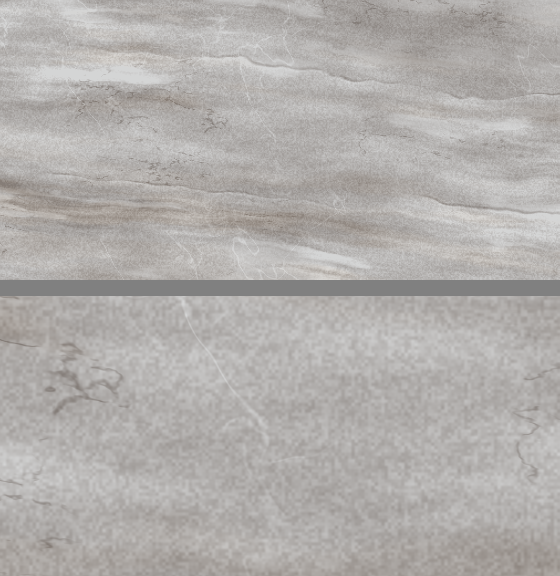
Top, the full canvas; bottom, a detail of the centre.
This texture is drawn by a Shadertoy shader. Its source:

```glsl
// Grey layered stone: soft bands dipping gently to the right, fine strata,
// white streaks, sharp seams, dark cracks, pale hairline veins and sandy grain.
// All layers add to one tone, which is then mapped from dark to light stone.

const vec3  DARK_STONE  = vec3(0.62, 0.602, 0.59);
const vec3  LIGHT_STONE = vec3(0.79, 0.788, 0.786);
const vec3  RUST_TINT   = vec3(0.014, 0.0, -0.016);
const float BASE_TONE   = 0.40;
const float DIP         = 0.11;   // fall of the layers per unit of width
const float FOLDING     = 0.16;   // how far the layers are bent
const float BAND_GAIN   = 1.65;
const float STRATA_GAIN = 1.45;
const float THREAD_GAIN = 1.0;
const float CLOUD_GAIN  = 0.75;
const float GRAIN_GAIN  = 0.5;
const float GRAIN_CELLS = 253.0;  // grains per canvas height
const float SEAM_RATE   = 2.3;    // seams per canvas height

float hash(vec2 p) {
    vec3 h = fract(vec3(p.xyx) * 0.1031);
    h += dot(h, h.yzx + 33.33);
    return fract((h.x + h.y) * h.z);
}

float noise(vec2 p) {
    vec2 cell = floor(p), f = fract(p);
    f = f * f * (3.0 - 2.0 * f);
    float low  = mix(hash(cell), hash(cell + vec2(1, 0)), f.x);
    float high = mix(hash(cell + vec2(0, 1)), hash(cell + vec2(1, 1)), f.x);
    return mix(low, high, f.y);
}

float fbm(vec2 p) {
    float sum = 0.0, weight = 0.5;
    for (int i = 0; i < 5; i++) {
        sum += weight * noise(p);
        p = p * 2.03 + vec2(17.3, 9.1);
        weight *= 0.5;
    }
    return sum / 0.97;
}

// Thin line along the middle level of a noise field
float hairline(vec2 p, float width) {
    return 1.0 - smoothstep(0.0, width, abs(fbm(p) - 0.5));
}

void mainImage(out vec4 fragColor, in vec2 fragCoord) {
    vec2 p = fragCoord / iResolution.y;

    // Layer coordinates: x along the bedding, y across it
    float fold = fbm(p * vec2(1.3, 2.2) + 41.0) - 0.5;
    vec2 bed = vec2(p.x, p.y + DIP * p.x + FOLDING * fold);

    // Broad bands, cloudy mottling, fine strata and thin threads
    float bands  = fbm(bed * vec2(1.1, 5.5) + 3.1) - 0.5;
    float clouds = fbm(p * vec2(6.0, 11.0) + 71.0) - 0.5;
    float strata = fbm(bed * vec2(2.2, 24.0) + 12.0) - 0.5;
    float threads = fbm(bed * vec2(6.0, 62.0) + 36.0) - 0.5;
    float layered = smoothstep(0.38, 0.6, fbm(bed * vec2(1.2, 3.5) + 25.0));
    float tone = BASE_TONE + BAND_GAIN * bands + CLOUD_GAIN * clouds
               + STRATA_GAIN * strata * mix(0.3, 1.0, layered)
               + THREAD_GAIN * threads * mix(0.25, 1.0, layered);

    // White mineral streaks with crisp, ragged ends
    float streakField = fbm(bed * vec2(2.0, 15.0) + 57.0) + 0.25 * clouds;
    float streaks = smoothstep(0.585, 0.665, streakField);
    tone += 0.42 * streaks * mix(0.4, 1.0, layered);

    // Seams: a dark edge with a white glow fading below it
    float level = bed.y * SEAM_RATE + 0.3 * (fbm(p * vec2(2.5, 4.0) + 8.0) - 0.5);
    float seam = fract(level + 0.5) - 0.5;
    float seamId = floor(level + 0.5);
    float open = smoothstep(0.42, 0.56, fbm(vec2(p.x * 1.6, seamId * 7.3) + 31.0));
    float glow = exp(14.0 * min(seam, 0.0)) * smoothstep(0.0, 0.015, -seam);
    float edge = 1.0 - smoothstep(0.0, 0.02, abs(seam));
    tone += open * (0.6 * glow - 0.6 * edge * smoothstep(-0.15, 0.1, clouds));

    // Dark crumbled cracks, drawn out along the bedding in a few patches
    float broken = smoothstep(0.54, 0.66, fbm(p * vec2(2.0, 4.4) + 90.0));
    float crumble = smoothstep(0.3, 0.6, noise(p * 60.0 + 4.0));
    tone -= 0.7 * broken * crumble * hairline(bed * vec2(9.0, 22.0) + 5.0, 0.035);

    // Pale hairline veins across the bedding
    float veined = smoothstep(0.45, 0.58, fbm(p * 2.6 + 63.0));
    vec2 slanted = vec2(p.x + 0.7 * p.y, p.y - 0.6 * p.x);
    float veins = hairline(slanted * vec2(3.2, 1.5) + 19.0, 0.009)
                + 0.7 * hairline(slanted.yx * vec2(2.8, 1.7) + 47.0, 0.008);
    tone += 0.36 * veined * veins;

    // Sandy grain, weaker on the white mineral
    float grain = noise(p * GRAIN_CELLS) - 0.5;
    grain += 0.5 * (noise(p * GRAIN_CELLS * 0.57 + 7.0) - 0.5);
    tone += GRAIN_GAIN * grain * (1.0 - 0.5 * streaks);

    // Tone to colour, with faint rusty stains along some layers
    float rust = smoothstep(0.5, 0.68, fbm(bed * vec2(1.8, 14.0) + 82.0));
    vec3 color = mix(DARK_STONE, LIGHT_STONE, clamp(tone, -0.6, 1.25));
    color += RUST_TINT * rust * (0.4 + 0.6 * layered);
    fragColor = vec4(color, 1.0);
}
```
